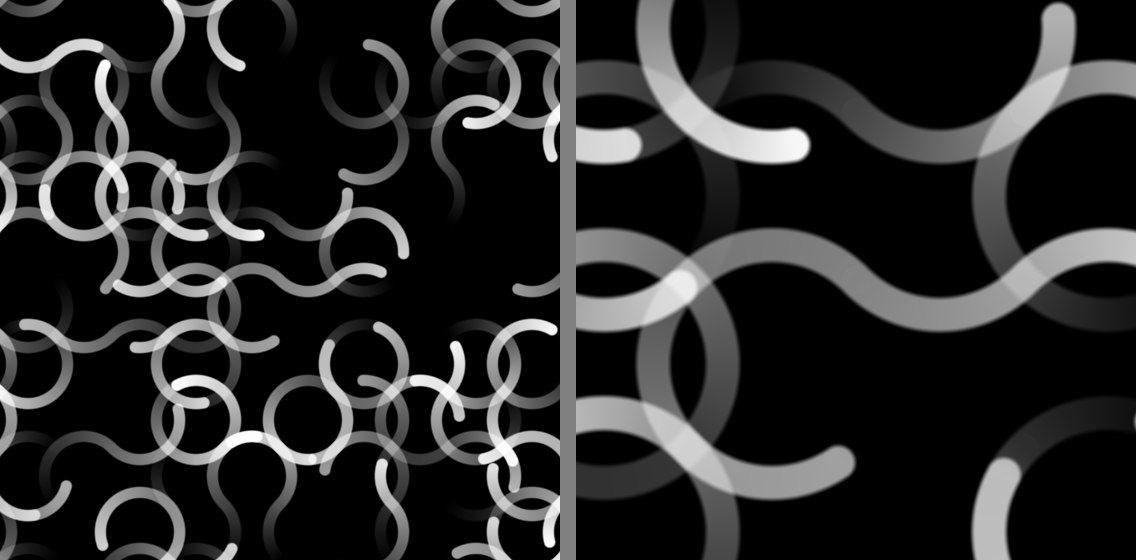
Left: the whole. Right: its middle third, enlarged.
This pattern is drawn by a WebGL 2 fragment shader. Its source:

```glsl
#version 300 es
precision highp float;
// Glowing trails that wander over a square lattice along quarter circles.
// Every lattice corner may start a walker; each step bends left or right,
// and its light grows from a black tail to a bright, rounded head.

uniform vec2 u_resolution;
out vec4 fragColor;

const float GRID_CELLS = 10.0;
const float ARC_RADIUS = 0.70711;
const float HALF_WIDTH = 0.1;
const float EDGE_SOFTNESS = 0.02;
const float WALKER_SHARE = 0.6;
const float KEEP_TURNING = 0.55;
const float QUARTER_TURN = 1.570796;
const int MAX_STEPS = 4;
const int REACH = 4;

float hash(vec2 cell, float salt) {
    return fract(sin(dot(cell, vec2(127.1, 311.7)) + salt * 74.7) * 43758.5453);
}

vec2 leftOf(vec2 v) {
    return vec2(-v.y, v.x);
}

vec2 rotate(vec2 v, float angle) {
    return v * cos(angle) + leftOf(v) * sin(angle);
}

// Coverage (x) and travelled fraction (y) of a round-capped quarter arc.
// spoke points from the centre to the arc start; spin is +1 for clockwise.
vec2 quarterArc(vec2 local, vec2 spoke, float spin, float drawn) {
    float angle = -spin * atan(dot(leftOf(spoke), local), dot(spoke, local));
    float along = clamp(angle / QUARTER_TURN, 0.0, drawn);
    vec2 nearest = rotate(spoke, -spin * along * QUARTER_TURN);
    float dist = length(local - nearest);
    float cover = 1.0 - smoothstep(HALF_WIDTH - EDGE_SOFTNESS,
                                   HALF_WIDTH + EDGE_SOFTNESS, dist);
    return vec2(cover, along);
}

// Light that the walker starting at one corner leaves at point p.
float trail(vec2 p, vec2 corner) {
    float trailLength = mix(2.5, 3.95, hash(corner, 1.0));
    float headLight = mix(0.55, 1.0, hash(corner, 2.0));
    float heading = floor(hash(corner, 3.0) * 4.0) * QUARTER_TURN;
    float spin = hash(corner, 4.0) < 0.5 ? -1.0 : 1.0;
    vec2 stride = round(rotate(vec2(1.0, 0.0), heading));
    vec2 start = corner;
    float light = 0.0;

    for (int i = 0; i < MAX_STEPS; i++) {
        float travelled = float(i);
        float drawn = min(trailLength - travelled, 1.0);
        if (drawn <= 0.0) break;

        vec2 spoke = 0.5 * (spin * leftOf(stride) - stride);
        vec2 local = p - (start - spoke);
        // Only points close to the ring can be lit by this step.
        if (abs(length(local) - ARC_RADIUS) < HALF_WIDTH + EDGE_SOFTNESS) {
            vec2 arc = quarterArc(local, spoke, spin, drawn);
            float glow = headLight * (travelled + arc.y) / trailLength;
            light = max(light, arc.x * glow);
        }

        // Stay on the same circle, or swing over to the touching one.
        start += stride;
        if (hash(corner, 5.0 + travelled) < KEEP_TURNING) {
            stride = -spin * leftOf(stride);
        } else {
            spin = -spin;
        }
    }
    return light;
}

// Screen-blend all trails that can reach point p.
float allTrails(vec2 p) {
    vec2 base = floor(p);
    float darkness = 1.0;
    for (int y = -REACH; y <= REACH + 1; y++) {
        for (int x = -REACH; x <= REACH + 1; x++) {
            vec2 corner = base + vec2(x, y);
            if (hash(corner, 0.0) < WALKER_SHARE) {
                darkness *= 1.0 - trail(p, corner);
            }
        }
    }
    return 1.0 - darkness;
}

void main() {
    vec2 p = gl_FragCoord.xy / u_resolution * GRID_CELLS;
    fragColor = vec4(vec3(allTrails(p)), 1.0);
}
```
